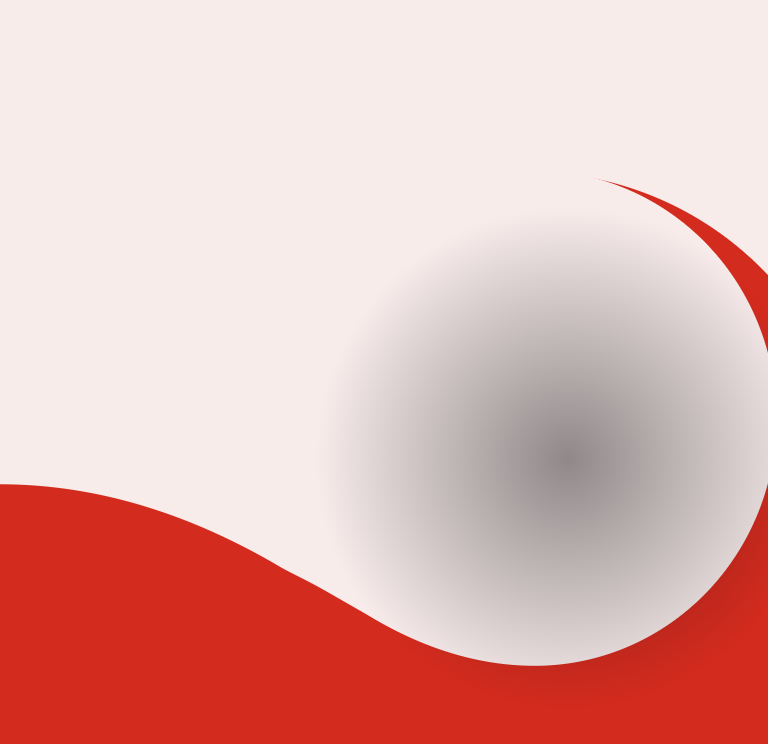
Give the GLSL for this background, as a WebGL 2 fragment shader.

```glsl
#version 300 es
precision highp float;
// A red wave curling around a pale ball, with a soft round shadow.

// All lengths are in units of the canvas height.
#define BALL_CENTER   vec2(0.719, 0.438)
#define BALL_RADII    vec2(0.3246, 0.3329)
#define CURL_CENTER   vec2(0.7117, 0.3288)
#define CURL_RADIUS   0.440
#define CURL_TIP_X    0.773
#define WAVE_CREST    0.3491
#define SHADOW_CENTER vec2(0.7634, 0.3827)
#define SHADOW_RADIUS 0.339
#define SHADOW_TINT   vec3(0.58, 0.577, 0.582)
#define PAPER         vec3(0.971, 0.925, 0.922)
#define RED           vec3(0.832, 0.170, 0.120)

uniform vec2 u_resolution;
out vec4 outColor;

// Antialiased coverage of the region where the field is negative.
float coverage(float field) {
    float slope = length(vec2(dFdx(field), dFdy(field)));
    return clamp(0.5 - field / max(slope, 1e-6), 0.0, 1.0);
}

// Wave profile: a parabolic crest blended into a parabolic trough.
float waveHeight(float x) {
    float crest = WAVE_CREST - 0.783 * x * x;
    float fromTrough = x - BALL_CENTER.x;
    float trough = BALL_CENTER.y - BALL_RADII.y + 1.35 * fromTrough * fromTrough;
    return mix(crest, trough, smoothstep(0.376, 0.497, x));
}

void main() {
    vec2 p = gl_FragCoord.xy / u_resolution.y;

    // Coverage of each shape
    float wave = coverage(p.y - waveHeight(p.x));
    float ball = coverage(length((p - BALL_CENTER) / BALL_RADII) - 1.0);
    float curl = coverage(length(p - CURL_CENTER) - CURL_RADIUS);

    // Right of the trough, red surrounds the ball and tapers to a tip
    float upperCurl = curl * step(CURL_TIP_X, p.x);
    float around = (1.0 - ball) * (p.y < BALL_CENTER.y ? 1.0 : upperCurl);
    float red = p.x < BALL_CENTER.x ? wave : around;

    // Radial shadow multiplied over both colours
    float fade = clamp(length(p - SHADOW_CENTER) / SHADOW_RADIUS, 0.0, 1.0);
    vec3 shade = mix(SHADOW_TINT, vec3(1.0), fade);

    outColor = vec4(mix(PAPER, RED, red) * shade, 1.0);
}
```
